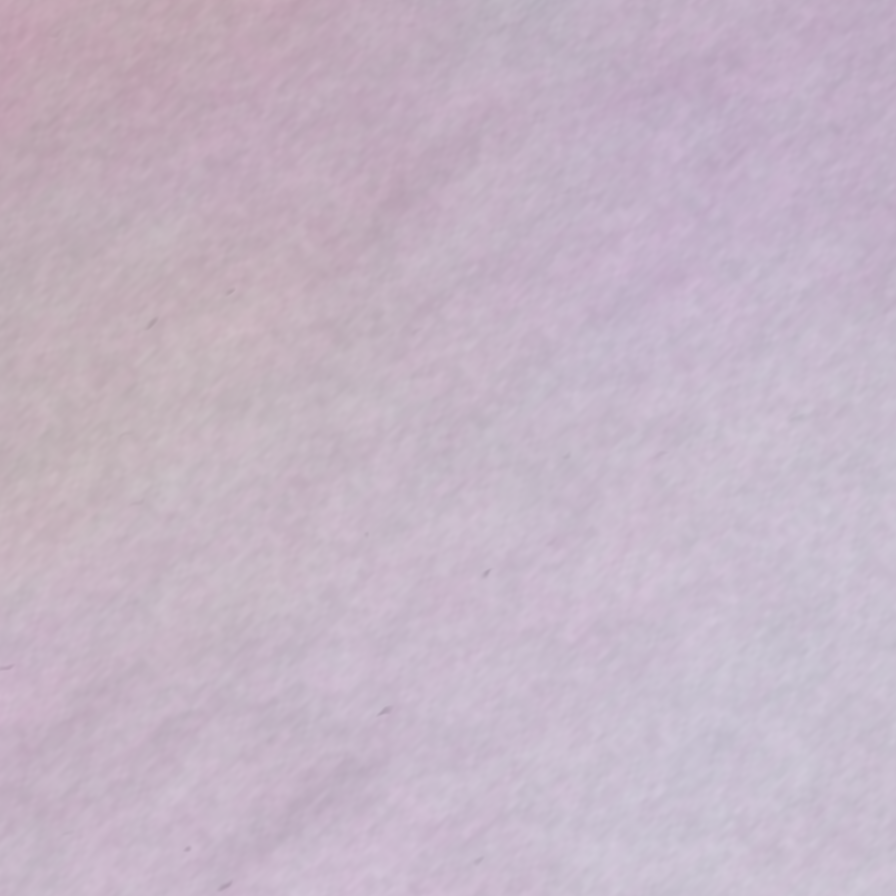
Give the GLSL for this texture, as a WebGL 1 fragment shader.

```glsl
precision highp float;
// Pale lilac stone with a soft colour drift, slanted veins, fine grain and sparse dark flecks.
uniform vec2 u_resolution;

#define SLANT 0.52
#define CLOUD_SCALE 3.6
#define CLOUD_TINT 0.017
#define VEIN_DEPTH 0.045
#define MOTTLE_DEPTH 0.046
#define GRAIN_SCALE 78.0
#define GRAIN_DEPTH 0.058
#define FLECK_CELLS 12.0
#define FLECK_SHARE 0.10
#define FLECK_DEPTH 0.10

const vec3 TOP_LEFT = vec3(0.755, 0.645, 0.690);
const vec3 TOP_RIGHT = vec3(0.748, 0.688, 0.772);
const vec3 MID_LEFT = vec3(0.768, 0.695, 0.730);
const vec3 MID_RIGHT = vec3(0.788, 0.738, 0.812);
const vec3 LOW_LEFT = vec3(0.800, 0.722, 0.793);
const vec3 LOW_RIGHT = vec3(0.795, 0.757, 0.822);

float hash(vec2 p) {
  vec3 q = fract(vec3(p.xyx) * 0.1031);
  q += dot(q, q.yzx + 33.33);
  return fract((q.x + q.y) * q.z);
}

// Smooth value noise centred on zero.
float noise(vec2 p) {
  vec2 i = floor(p);
  vec2 f = fract(p);
  f = f * f * (3.0 - 2.0 * f);
  float low = mix(hash(i), hash(i + vec2(1.0, 0.0)), f.x);
  float high = mix(hash(i + vec2(0.0, 1.0)), hash(i + 1.0), f.x);
  return mix(low, high, f.y) - 0.5;
}

float fbm(vec2 p) {
  float sum = 0.0;
  float gain = 0.55;
  for (int i = 0; i < 4; i++) {
    sum += gain * noise(p);
    p = mat2(0.8, 0.6, -0.6, 0.8) * p * 2.03 + 17.3;
    gain *= 0.5;
  }
  return sum;
}

vec2 rotate(vec2 p, float angle) {
  float c = cos(angle);
  float s = sin(angle);
  return vec2(c * p.x + s * p.y, c * p.y - s * p.x);
}

vec3 baseColour(vec2 p) {
  float across = smoothstep(-0.15, 0.95, p.x);
  vec3 top = mix(TOP_LEFT, TOP_RIGHT, across);
  vec3 middle = mix(MID_LEFT, MID_RIGHT, across);
  vec3 low = mix(LOW_LEFT, LOW_RIGHT, across);
  vec3 lower = mix(low, middle, smoothstep(0.0, 0.6, p.y));
  return mix(lower, top, smoothstep(0.45, 1.05, p.y));
}

// Short dark slivers along the slant, at most one per cell.
float flecks(vec2 p) {
  vec2 grid = p * FLECK_CELLS;
  vec2 home = floor(grid);
  float cover = 0.0;
  for (int y = -1; y <= 1; y++) {
    for (int x = -1; x <= 1; x++) {
      vec2 cell = home + vec2(float(x), float(y));
      vec2 centre = cell + 0.2 + 0.6 * vec2(hash(cell + 3.7), hash(cell + 9.1));
      vec2 d = rotate(grid - centre, 0.5 * (hash(cell + 5.3) - 0.5));
      d += 0.08 * vec2(noise(grid * 8.0 + 13.0), noise(grid * 8.0));
      vec2 size = vec2(mix(0.05, 0.15, hash(cell + 21.4)), 0.04);
      float sliver = 1.0 - smoothstep(0.1, 1.4, length(d / size));
      float strength = mix(0.25, 1.0, pow(hash(cell + 31.8), 4.0));
      cover = max(cover, sliver * strength * step(hash(cell + 41.2), FLECK_SHARE));
    }
  }
  return cover;
}

void main() {
  vec2 p = gl_FragCoord.xy / u_resolution;
  vec2 along = rotate(p, SLANT);
  vec2 warped = along + 0.035 * vec2(noise(p * 6.0), noise(p * 6.0 + 40.0));

  // Broad drift, pushed about by soft clouds.
  vec3 colour = baseColour(p + 0.12 * vec2(noise(p * 4.0 + 7.0), noise(p * 4.0 + 23.0)));

  // Pink against green and blue against yellow tints.
  float pink = fbm(warped * vec2(0.8, 1.4) * CLOUD_SCALE + 61.0);
  float blue = fbm(warped * vec2(0.8, 1.4) * CLOUD_SCALE + 83.0);
  float corner = 1.0 + 1.2 * smoothstep(0.5, 1.5, p.y + 1.0 - p.x);
  colour += CLOUD_TINT * corner * (pink * vec3(1.0, -1.4, 0.2) + blue * vec3(-0.5, 0.0, 0.9));

  // Faint slanted veins and mottling.
  float vein = fbm(warped * vec2(2.6, 9.0) + 11.0);
  float mottle = fbm(warped * vec2(13.0, 26.0) + 29.0);
  colour -= VEIN_DEPTH * smoothstep(0.08, 0.42, vein);
  colour += MOTTLE_DEPTH * mottle * vec3(0.9, 1.0, 0.9);

  // Fine soft grain with a trace of colour.
  vec2 grainPoint = rotate(p, SLANT + 0.25) * vec2(0.8, 1.35) * GRAIN_SCALE;
  float grain = 0.55 * noise(grainPoint) + 0.45 * noise(grainPoint * 1.9 + 51.0);
  float tint = noise(grainPoint * 0.6 + 71.0);
  colour += GRAIN_DEPTH * (grain + 0.3 * tint * vec3(0.8, -0.8, 0.2));

  colour -= FLECK_DEPTH * flecks(along + 2.0);
  gl_FragColor = vec4(clamp(colour, 0.0, 1.0), 1.0);
}
```
